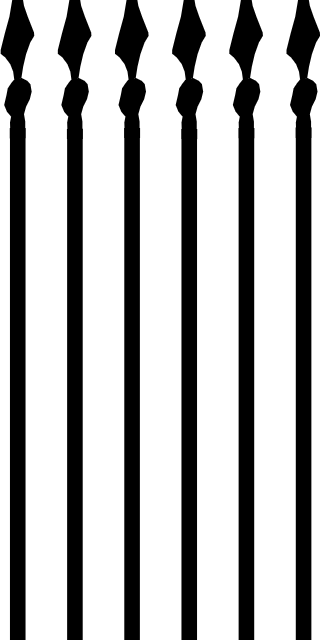
Give the GLSL for this pattern, as a Shadertoy shader.

```glsl
// A row of six black railings on white, each a straight bar below a knot and
// a leaf-shaped spearhead cut by the top edge. One cell is repeated across;
// its outlines are polygon distances, with small hashed changes at the collar.

const int CORNERS = 18;

float hash(float n) {
    return fract(sin(n * 127.1) * 43758.5453);
}

float boxDistance(vec2 p, vec2 halfSize, float radius) {
    vec2 d = abs(p) - halfSize + radius;
    return length(max(d, 0.0)) + min(max(d.x, d.y), 0.0) - radius;
}

// Signed distance to a closed polygon, negative inside
float polygonDistance(vec2 p, vec2 corner[CORNERS]) {
    float nearest = 1e6;
    float side = 1.0;
    for (int i = 0; i < CORNERS; i++) {
        vec2 a = corner[i];
        vec2 b = corner[(i + 1) % CORNERS];
        vec2 edge = b - a;
        vec2 w = p - a;
        vec2 offset = w - edge * clamp(dot(w, edge) / dot(edge, edge), 0.0, 1.0);
        nearest = min(nearest, dot(offset, offset));
        bool above = p.y >= a.y;
        bool below = p.y < b.y;
        bool leftOf = edge.x * w.y > edge.y * w.x;
        if ((above && below && leftOf) || (!above && !below && !leftOf)) side = -side;
    }
    return side * sqrt(nearest);
}

// Leaf blade, y measured down from the top edge
float spearhead(vec2 p) {
    return polygonDistance(p, vec2[CORNERS](
        vec2(-6.3, -2.0), vec2(-10.0, 20.0), vec2(-15.5, 40.0), vec2(-20.5, 60.0),
        vec2(-20.5, 64.5), vec2(-15.0, 69.0), vec2(-9.0, 77.0), vec2(-5.5, 86.0),
        vec2(-4.0, 97.0), vec2(4.3, 94.0), vec2(6.5, 80.0), vec2(10.0, 65.0),
        vec2(15.0, 51.0), vec2(19.8, 43.0), vec2(19.5, 39.0), vec2(12.0, 20.0),
        vec2(7.5, 7.0), vec2(6.0, -2.0)));
}

// Slanted knot and the narrow neck below it
float knot(vec2 p) {
    return polygonDistance(p, vec2[CORNERS](
        vec2(-4.0, 95.0), vec2(-8.0, 100.0), vec2(-12.0, 106.0), vec2(-13.5, 114.0),
        vec2(-16.3, 126.0), vec2(-13.0, 134.0), vec2(-8.0, 140.0), vec2(-9.3, 147.0),
        vec2(-9.0, 157.0), vec2(9.0, 157.0), vec2(9.0, 146.0), vec2(7.5, 137.0),
        vec2(10.0, 128.0), vec2(14.5, 119.0), vec2(16.7, 110.0), vec2(15.2, 101.0),
        vec2(11.5, 97.0), vec2(4.5, 93.5)));
}

void mainImage(out vec4 fragColor, in vec2 fragCoord) {
    // Canvas is 384 by 768 units, y pointing down
    vec2 uv = fragCoord / iResolution.xy;
    vec2 p = vec2(uv.x, 1.0 - uv.y) * vec2(384.0, 768.0);
    float pixel = 384.0 / iResolution.x;

    // Repeat the railing across
    float spacing = 68.6;
    float railing = floor(p.x / spacing);
    p.x -= railing * spacing + 21.3;

    // Bar and its slightly uneven collar
    float collarTop = 152.0 + 4.0 * hash(railing + 1.0);
    float d = boxDistance(p - vec2(0.0, 560.0), vec2(9.35, 400.0), 1.0);
    d = min(d, boxDistance(p - vec2(0.0, collarTop + 7.0), vec2(9.6, 7.0), 1.5));

    // Head
    d = min(d, min(spearhead(p), knot(p)));

    float ink = clamp(0.5 - d / pixel, 0.0, 1.0);
    fragColor = vec4(vec3(1.0 - ink), 1.0);
}
```
